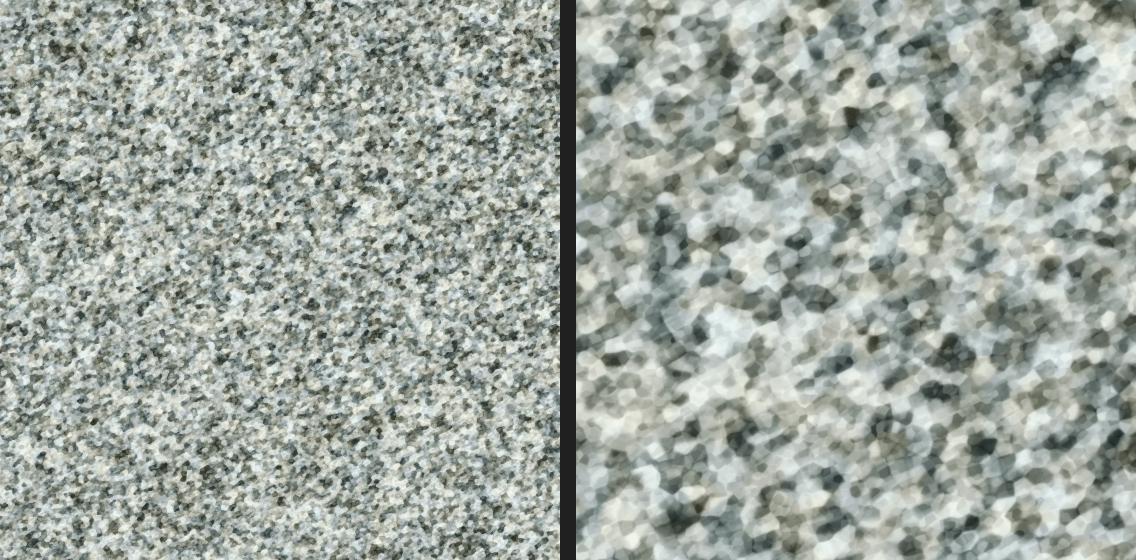
Left, the full canvas; right, a detail of the centre.
Write a Shadertoy shader that draws this texture.

```glsl
// Fine-grained grey granite: soft cellular noise at four grain sizes is summed
// with unit variance, turned into a percentile, and looked up in a mineral
// colour ramp whose knots fix the area share of each tone.

const float CRYSTAL_CELLS = 118.0;  // cells across the canvas, per grain size
const float CLUSTER_CELLS = 66.0;
const float GRIT_CELLS    = 215.0;
const float CLOUD_CELLS   = 17.0;
const vec4  LAYER_WEIGHTS = vec4(0.80, 0.48, 0.36, 0.20); // crystal, cluster, grit, cloud
const float GRAIN_SHARPNESS = 7.0;
const float GRAIN_ANGLE   = 0.5;    // radians, direction of slight elongation
const vec2  GRAIN_STRETCH = vec2(0.90, 1.11);
const float TINT_CELLS    = 62.0;
const float TINT_AMOUNT   = 0.011;
const vec3  WARM_TINT     = vec3(1.0, 0.1, -1.1);

// Mineral tones, dark to light, and the percentile at which each one sits
const int TONES = 8;
const vec3 TONE_COLOR[TONES] = vec3[TONES](
    vec3(0.08, 0.11, 0.09), vec3(0.18, 0.21, 0.18),
    vec3(0.37, 0.40, 0.37), vec3(0.51, 0.55, 0.51),
    vec3(0.64, 0.67, 0.64), vec3(0.75, 0.77, 0.75),
    vec3(0.86, 0.89, 0.86), vec3(0.95, 0.97, 0.95));
const float TONE_KNOT[TONES] = float[TONES](
    0.0, 0.012, 0.07, 0.23, 0.47, 0.77, 0.95, 1.0);

// Three hashed values in 0..1 for a cell
vec3 hash3(vec2 cell) {
    vec3 q = fract(cell.xyx * vec3(0.1031, 0.1030, 0.0973));
    q += dot(q, q.yxz + 33.33);
    return fract((q.xxy + q.yzz) * q.zyx);
}

// Soft-edged cellular noise with zero mean and unit variance everywhere
float grains(vec2 p, float cells, float seed) {
    p = p * cells + seed;
    vec2 base = floor(p);
    float sum = 0.0, power = 0.0;
    for (int y = -1; y <= 1; y++)
    for (int x = -1; x <= 1; x++) {
        vec2 cell = base + vec2(x, y);
        vec3 h = hash3(cell + 200.0);
        vec2 d = cell + 0.1 + 0.8 * h.xy - p;
        float w = exp(-GRAIN_SHARPNESS * dot(d, d));
        sum += w * (h.z - 0.5);
        power += w * w;
    }
    return sum * sqrt(12.0 / power);
}

// Piecewise linear ramp through the mineral tones
vec3 mineralColor(float percentile) {
    vec3 color = TONE_COLOR[0];
    for (int i = 1; i < TONES; i++) {
        float t = (percentile - TONE_KNOT[i - 1]) / (TONE_KNOT[i] - TONE_KNOT[i - 1]);
        color = mix(color, TONE_COLOR[i], clamp(t, 0.0, 1.0));
    }
    return color;
}

void mainImage(out vec4 fragColor, in vec2 fragCoord) {
    // Canvas units, turned and stretched along the grain
    vec2 p = fragCoord / iResolution.y;
    float c = cos(GRAIN_ANGLE), s = sin(GRAIN_ANGLE);
    p = vec2(c * p.x + s * p.y, c * p.y - s * p.x) * GRAIN_STRETCH;

    // Layered grains
    vec4 layers = vec4(grains(p, CRYSTAL_CELLS, 3.7),
                       grains(p, CLUSTER_CELLS, 41.3),
                       grains(p, GRIT_CELLS, 87.9),
                       grains(p, CLOUD_CELLS, 129.1));
    float tone = dot(layers, LAYER_WEIGHTS) / length(LAYER_WEIGHTS);

    // Logistic approximation of the normal distribution
    float percentile = 1.0 / (1.0 + exp(-1.702 * tone));
    vec3 color = mineralColor(percentile);

    // Faint beige and cool variation between grains
    color += TINT_AMOUNT * WARM_TINT * grains(p, TINT_CELLS, 171.5);
    fragColor = vec4(clamp(color, 0.0, 1.0), 1.0);
}
```
